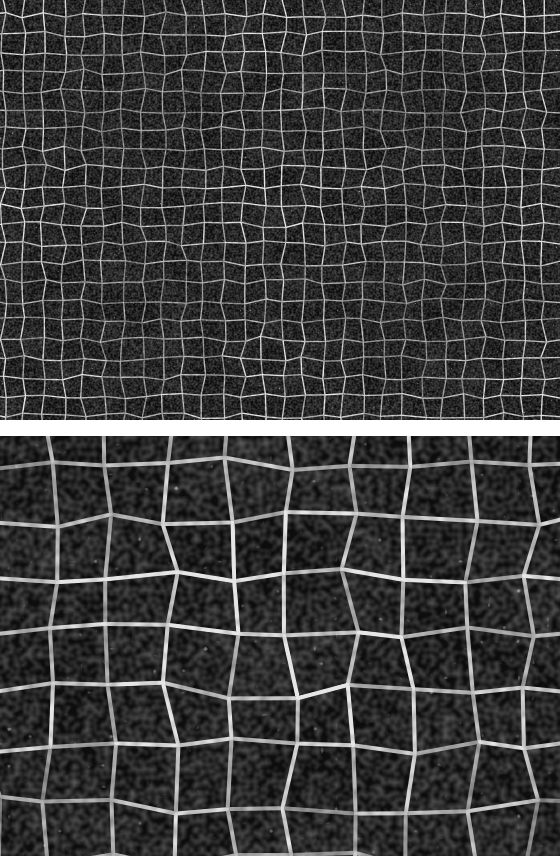
Top, the full canvas; bottom, a detail of the centre.
This pattern is drawn by a WebGL 2 fragment shader. Its source:

```glsl
#version 300 es
precision highp float;
// A wobbly hand-drawn mesh of pale threads, 28 by 22 cells, on grainy charcoal.
// Jittered lattice nodes are joined by straight segments whose strength swells
// and fades; layered gradient noise gives the grain, blotches and bright flecks.

uniform vec2 u_resolution;
out vec4 outColor;

const vec2 CELLS = vec2(21.0, 22.0);      // cells per canvas height, in x and y
const vec2 PHASE = vec2(0.18, 0.23);      // lattice offset in cells
const float JITTER = 0.32;                // full node wander in cells
const float HALF_WIDTH = 0.0016;          // thread half width in canvas heights
const vec2 SWELL_PERIOD = vec2(0.65, 0.47);
const vec2 SWELL_PEAK = vec2(0.02, 0.04);
const vec3 CHARCOAL = vec3(0.15);
const vec3 THREAD = vec3(0.90);

float hash(vec2 p) {
    vec3 q = fract(p.xyx * 0.1031);
    q += dot(q, q.yzx + 33.33);
    return fract((q.x + q.y) * q.z);
}

vec2 hash2(vec2 p) {
    return vec2(hash(p + 17.3), hash(p + 71.9));
}

float cornerSlope(vec2 corner, vec2 offset) {
    float angle = 6.2832 * hash(corner);
    return dot(vec2(cos(angle), sin(angle)), offset);
}

// Gradient noise, roughly -0.7 to 0.7.
float gradientNoise(vec2 p) {
    vec2 i = floor(p), f = fract(p);
    vec2 u = f * f * f * (f * (f * 6.0 - 15.0) + 10.0);
    vec2 e = vec2(1.0, 0.0);
    float low = mix(cornerSlope(i, f), cornerSlope(i + e, f - e), u.x);
    float high = mix(cornerSlope(i + e.yx, f - e.yx), cornerSlope(i + 1.0, f - 1.0), u.x);
    return mix(low, high, u.y);
}

float segmentDistance(vec2 p, vec2 a, vec2 b) {
    vec2 ab = b - a;
    float t = clamp(dot(p - a, ab) / dot(ab, ab), 0.0, 1.0);
    return length(p - a - ab * t);
}

// Jittered lattice node in canvas heights.
vec2 node(vec2 id) {
    return (id + PHASE + JITTER * (hash2(id) - 0.5)) / CELLS;
}

float threadInk(vec2 p, vec2 a, vec2 b, float strength, float pixel) {
    float d = segmentDistance(p, a, b);
    return strength * clamp((HALF_WIDTH - d) / pixel + 0.5, 0.0, 1.0);
}

// Strongest thread among the segments that leave the nearby nodes.
float mesh(vec2 p, float pixel) {
    vec2 home = floor(p * CELLS - PHASE);
    vec2 swell = 0.5 + 0.5 * cos(6.2832 * (p - SWELL_PEAK) / SWELL_PERIOD);
    vec2 base = 0.56 + 0.26 * swell + 0.12 * swell.yx;
    float ink = 0.0;
    for (int j = -1; j <= 1; j++) {
        for (int i = -1; i <= 1; i++) {
            vec2 id = home + vec2(i, j);
            vec2 a = node(id);
            vec2 wear = 0.72 + 0.45 * hash2(id + 200.0);
            float upright = threadInk(p, a, node(id + vec2(0.0, 1.0)), base.x * wear.x, pixel);
            float level = threadInk(p, a, node(id + vec2(1.0, 0.0)), base.y * wear.y, pixel);
            ink = max(ink, max(upright, level));
        }
    }
    return ink;
}

// Brightness offset of the ground: fine grain, clumps and broad dark patches.
float grain(vec2 p) {
    float fine = gradientNoise(p * 197.0 + 5.3);
    float clump = gradientNoise(p * 91.0 + 40.7);
    float patches = gradientNoise(p * 13.0 + 9.1);
    return 0.20 * fine + 0.12 * clump + 0.06 * patches;
}

float flecks(vec2 p) {
    return smoothstep(0.42, 0.70, gradientNoise(p * 173.0 + 88.4));
}

void main() {
    vec2 p = gl_FragCoord.xy / u_resolution.y;
    float pixel = 1.0 / u_resolution.y;

    // Ground
    vec3 color = max(CHARCOAL + grain(p), vec3(0.05));
    color += 0.35 * flecks(p);

    // Threads, broken up a little along their length
    float fray = 1.0 + 0.35 * gradientNoise(p * 120.0 + 63.2);
    color = mix(color, THREAD, clamp(mesh(p, pixel) * fray, 0.0, 1.0));

    outColor = vec4(clamp(color, 0.0, 1.0), 1.0);
}
```
